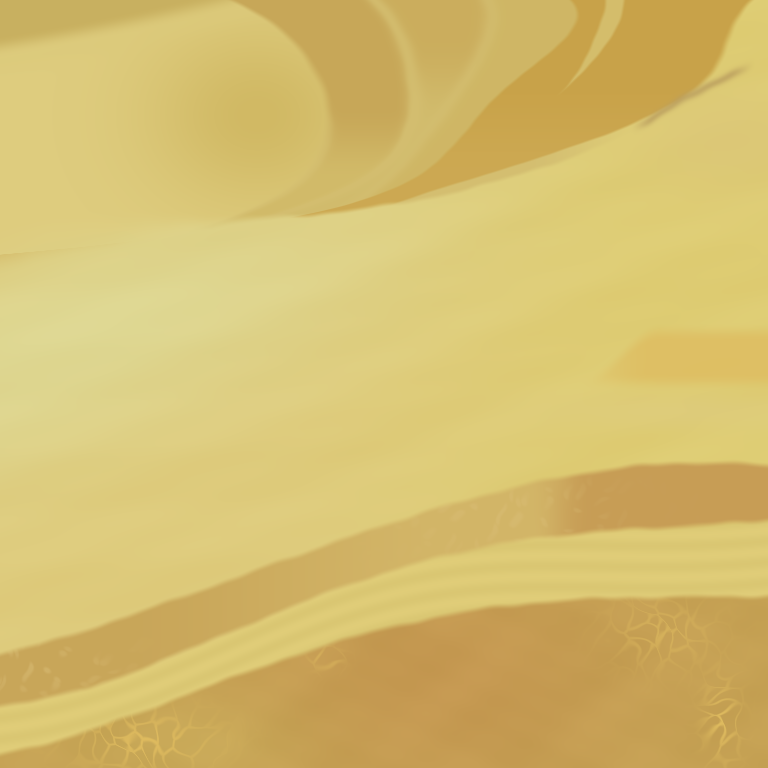
This background is drawn by a three.js fragment shader. Its source:

```glsl
varying vec2 vUv;

// Smooth curve through five evenly spaced heights
float curve(float x, float a, float b, float c, float d, float e) {
  float t = 4.0 * x;
  float d2 = a - 2.0 * b + c;
  float d3 = d - 3.0 * c + 3.0 * b - a;
  float d4 = e - 4.0 * d + 6.0 * c - 4.0 * b + a;
  return a + t * (b - a + (t - 1.0) / 2.0 * (d2 + (t - 2.0) / 3.0 * (d3 + (t - 3.0) / 4.0 * d4)));
}

float fill(float d, float soft) { return smoothstep(-soft, soft, d); }

float glow(vec2 p, vec2 center, vec2 size) {
  vec2 q = (p - center) / size;
  return exp(-dot(q, q));
}

vec2 hash2(vec2 p) {
  return fract(sin(vec2(dot(p, vec2(127.1, 311.7)), dot(p, vec2(269.5, 183.3)))) * 43758.5);
}

// Nearest distance and gap to the second nearest cell point
vec2 cells(vec2 p) {
  vec2 base = floor(p), best = vec2(9.0);
  for (int j = -1; j <= 1; j++) {
    for (int i = -1; i <= 1; i++) {
      vec2 cell = base + vec2(float(i), float(j));
      float d = length(cell + hash2(cell) - p);
      if (d < best.x) best = vec2(d, best.x);
      else best.y = min(best.y, d);
    }
  }
  return vec2(best.x, best.y - best.x);
}

float waves(vec2 p) {
  return (sin(p.x + 1.7 * sin(p.y)) + 0.5 * sin(2.3 * p.x - 1.9 * p.y) + 0.25 * sin(5.1 * p.y + 3.0 * p.x)) / 1.75;
}

// Broad sand with a pale sweep and slanted brush strokes
vec3 sand(vec2 p) {
  vec2 along = mat2(0.94, -0.34, 0.34, 0.94) * (p - vec2(0.08, 0.55));
  vec3 col = mix(vec3(0.87, 0.795, 0.485), vec3(0.87, 0.80, 0.45), smoothstep(0.3, 0.9, p.x));
  col = mix(col, vec3(0.87, 0.845, 0.575), 0.95 * glow(along, vec2(0.0), vec2(0.48, 0.14)));
  float stroke = waves(vec2(along.y * 42.0 + along.x * 3.0, along.x * 6.0));
  col += vec3(0.006, 0.009, 0.014) * stroke;
  col = mix(col, vec3(0.86, 0.775, 0.47), 0.7 * glow(p, vec2(0.95, 0.82), vec2(0.12, 0.07)));
  col = mix(col, vec3(0.87, 0.80, 0.50), 0.6 * glow(p, vec2(0.88, 0.465), vec2(0.2, 0.025)));
  float patchTop = 0.568 - 0.07 * smoothstep(0.86, 0.75, p.x);
  float patchMask = fill(patchTop - p.y, 0.012) * fill(p.y - 0.502, 0.012);
  return mix(col, vec3(0.87, 0.74, 0.38), 0.85 * patchMask * smoothstep(0.73, 0.85, p.x));
}

// Curled folds at the top, laid from left to right
vec3 folds(vec2 p) {
  float s = (1.0 - p.y) / 0.25;
  float x = p.x + 0.002 * waves(p * 38.0);
  vec3 pale = vec3(0.83, 0.745, 0.44);
  float hollowEdge = curve(s, 0.30, 0.39, 0.423, 0.425, 0.375);
  float rimA = curve(s, 0.482, 0.521, 0.534, 0.518, 0.436);
  float rimB = curve(s, 0.634, 0.628, 0.592, 0.547, 0.484);
  float goldLeft = curve(s, 0.742, 0.724, 0.648, 0.592, 0.501);
  float goldRight = curve(s, 0.979, 0.944, 0.892, 0.755, 0.56);

  vec3 col = vec3(0.87, 0.80, 0.495);
  col = mix(col, vec3(0.815, 0.72, 0.385), 0.95 * glow(p, vec2(0.335, 0.85), vec2(0.14, 0.115)));
  float crest = 0.938 + 0.16 * p.x + 0.15 * p.x * p.x;
  col = mix(col, vec3(0.785, 0.69, 0.375), fill(p.y - crest, 0.014));
  col = mix(col, vec3(0.86, 0.79, 0.48), 0.55 * exp(-pow((p.y - crest + 0.018) / 0.016, 2.0)) * smoothstep(0.42, 0.3, p.x));

  vec3 brown = mix(vec3(0.78, 0.655, 0.345), vec3(0.82, 0.73, 0.41), smoothstep(0.55, 0.95, s));
  col = mix(col, brown, fill(x - hollowEdge, 0.008));
  col = mix(col, pale, 0.55 * exp(-pow((x - hollowEdge) / 0.008, 2.0)) * smoothstep(0.45, 0.85, s));
  vec3 middle = mix(vec3(0.795, 0.68, 0.365), vec3(0.82, 0.735, 0.425), smoothstep(0.2, 0.65, s));
  col = mix(col, middle, fill(x - rimA, 0.005));
  col = mix(col, pale, 0.8 * exp(-pow((x - rimA - 0.006) / 0.011, 2.0)));
  col = mix(col, vec3(0.81, 0.715, 0.395), fill(x - rimB, 0.007));
  col = mix(col, pale, 0.65 * exp(-pow((x - rimB) / 0.011, 2.0)));

  vec3 gold = mix(vec3(0.785, 0.635, 0.285), vec3(0.80, 0.66, 0.32), smoothstep(0.4, 0.9, s));
  col = mix(col, gold, fill(x - goldLeft, 0.004));
  float sliver = 0.012 * smoothstep(0.52, 0.1, s) - abs(x - 0.80 + 0.03 * s + 0.24 * s * s);
  col = mix(col, vec3(0.83, 0.74, 0.42), fill(sliver, 0.003) * smoothstep(0.52, 0.4, s));
  return mix(col, mix(pale, sand(p), smoothstep(0.68, 0.85, p.x)), fill(x - goldRight, 0.006));
}

void main() {
  vec2 p = vUv;
  float wobble = 0.0018 * waves(p * vec2(45.0, 20.0));
  vec3 col = sand(p);

  // Upper dune and the dry streak on its right edge
  float upperEdge = curve(p.x, 0.675, 0.710, 0.732, 0.798, 0.919);
  float upperSoft = mix(0.035, 0.004, smoothstep(0.0, 0.4, p.x));
  col = mix(col, folds(p), fill(p.y - upperEdge + wobble, upperSoft));
  float streak = 0.838 + 0.53 * (p.x - 0.83) + 2.0 * wobble;
  float streakMask = smoothstep(0.82, 0.85, p.x) * smoothstep(0.985, 0.95, p.x);
  col = mix(col, vec3(0.73, 0.62, 0.37), 0.75 * streakMask * exp(-pow((p.y - streak) / 0.006, 2.0)));

  vec2 grain = cells(p * vec2(42.0, 34.0) + 0.8 * waves(p * 30.0));

  // Brown ridge band
  float bandTop = curve(p.x, 0.147, 0.227, 0.316, 0.382, 0.393);
  float bandBottom = curve(p.x, 0.082, 0.156, 0.254, 0.305, 0.323);
  vec3 band = mix(vec3(0.785, 0.65, 0.35), vec3(0.825, 0.71, 0.405), smoothstep(0.15, 0.6, p.x));
  band = mix(band, vec3(0.78, 0.615, 0.335), smoothstep(0.69, 0.77, p.x + 2.0 * wobble));
  float speckle = smoothstep(0.3, 0.08, grain.x) * (glow(p, vec2(0.05, 0.13), vec2(0.1, 0.04)) + glow(p, vec2(0.65, 0.33), vec2(0.12, 0.05)));
  band = mix(band, vec3(0.85, 0.74, 0.46), 0.5 * speckle);
  float bandMask = fill(bandTop - p.y + wobble, 0.005) * fill(p.y - bandBottom + wobble, 0.005);

  // Pale strip with lengthwise strokes, then the lower dune
  float lowerEdge = curve(p.x, 0.017, 0.098, 0.181, 0.219, 0.224);
  float strip = fill(bandBottom - p.y, 0.006);
  vec3 stripColor = vec3(0.865, 0.79, 0.46) + 0.012 * sin((p.y - lowerEdge) * 230.0 + 2.0 * sin(p.x * 9.0));
  col = mix(mix(col, stripColor, strip), band, bandMask);

  vec3 dune = mix(vec3(0.775, 0.635, 0.33), vec3(0.77, 0.595, 0.315), glow(p, vec2(0.58, 0.12), vec2(0.24, 0.16)));
  dune = mix(dune, vec3(0.79, 0.675, 0.35), 0.7 * glow(p, vec2(0.24, 0.03), vec2(0.14, 0.06)));
  dune += 0.012 * waves(p * vec2(24.0, 32.0));
  float flecks = glow(p, vec2(0.19, 0.035), vec2(0.08, 0.035)) + 0.6 * glow(p, vec2(0.86, 0.175), vec2(0.06, 0.04));
  flecks += glow(p, vec2(0.94, 0.06), vec2(0.022, 0.05)) + 0.7 * glow(p, vec2(0.425, 0.142), vec2(0.02, 0.014));
  dune = mix(dune, vec3(0.87, 0.73, 0.37), clamp(flecks, 0.0, 1.0) * smoothstep(0.22, 0.02, grain.y));
  col = mix(col, dune, fill(lowerEdge - p.y + wobble, 0.005));

  gl_FragColor = vec4(col, 1.0);
}
```
